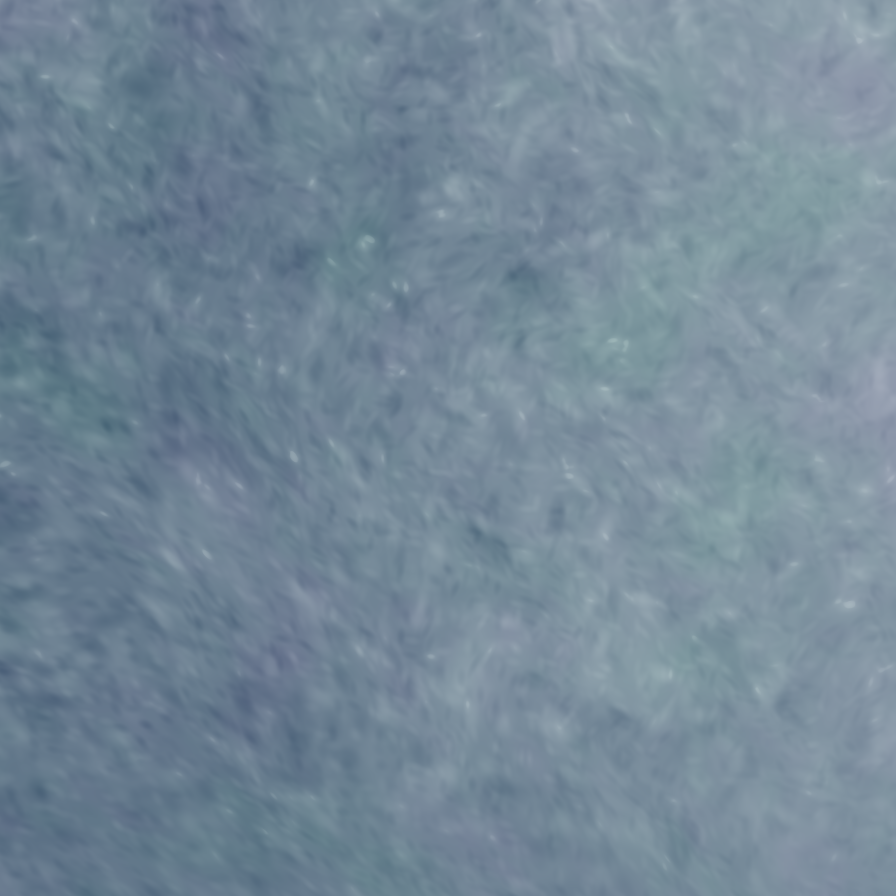
Reproduce this texture procedurally as a three.js fragment shader.

```glsl
// Soft blue-grey felted cloth with slanting fuzzy fibres, lit from the right.
#define SHADOW_BLUE vec3(0.360, 0.445, 0.523)
#define LIGHT_GREY vec3(0.560, 0.630, 0.675)
#define VIOLET_TINT vec3(0.012, -0.008, 0.008)
#define FIBRE_ANGLE -0.85
#define FIBRE_WIDTH 0.45
#define MOTTLE_SCALE 7.0
#define CLUMP_SCALE 19.0
#define TUFT_SCALE 37.0
#define FIBRE_SCALE 74.0
#define GRAIN_CONTRAST 1.1

varying vec2 vUv;

vec3 hash3(vec2 cell) {
  vec3 p = fract(cell.xyx * vec3(0.1031, 0.1030, 0.0973));
  p += dot(p, p.yxz + 33.33);
  return fract((p.xxy + p.yzz) * p.zyx);
}

// Cellular noise: every cell holds one soft oval, light or dark,
// turned around the given angle by a random part of the spread.
float tufts(vec2 p, float angle, float spread) {
  vec2 cell = floor(p);
  float sum = 0.0;
  for (int y = -1; y <= 1; y++) {
    for (int x = -1; x <= 1; x++) {
      vec2 id = cell + vec2(float(x), float(y));
      vec3 rnd = hash3(id);
      float turn = angle + spread * (fract(rnd.z * 17.0) - 0.5);
      vec2 along = vec2(cos(turn), sin(turn));
      vec2 d = p - id - rnd.xy;
      vec2 oval = vec2(dot(d, along), dot(d, vec2(-along.y, along.x)) / FIBRE_WIDTH);
      float body = max(0.0, 1.0 - dot(oval, oval));
      sum += (rnd.z * 2.0 - 1.0) * body * body;
    }
  }
  return sum;
}

// Layered sines bend the fibres so that rows never show.
vec2 bend(vec2 p) {
  vec2 w = sin(p.yx * 13.0 + vec2(0.7, 2.9)) * 0.012;
  w += sin(p.yx * 31.0 + p * 17.0 + vec2(4.1, 1.3)) * 0.005;
  return p + w;
}

// Broad light: dark at the left, pale at the right, dimmer at the foot.
float lighting(vec2 p) {
  float tone = 0.17 + 0.68 * smoothstep(0.1, 1.0, p.x + 0.06 * sin(p.y * 5.0));
  tone -= 0.24 * p.x * (1.0 - smoothstep(0.0, 0.45, p.y));
  tone += 0.14 * smoothstep(0.7, 1.0, p.y);
  return tone;
}

void main() {
  vec2 p = bend(vUv);

  // The nap is combed at the lower left and loose at the upper right.
  float loose = smoothstep(0.35, 1.3, vUv.x + vUv.y);
  float spread = mix(0.7, 2.8, loose);
  float angle = FIBRE_ANGLE + 0.3 * sin(vUv.x * 6.0 + vUv.y * 4.0);

  // Grain, from broad mottling down to single fibres
  float mottle = tufts(p * MOTTLE_SCALE + 3.7, angle, 3.1);
  float clump = tufts(p * CLUMP_SCALE + 11.3, angle, spread + 0.6);
  float tuft = tufts(p * TUFT_SCALE + 29.1, angle, spread);
  float fibre = tufts(p * FIBRE_SCALE + 53.9, angle, spread);
  float grain = 0.20 * mottle + 0.24 * clump + 0.28 * tuft + 0.17 * fibre;

  // The grain softens toward the pale side and the foot.
  float softness = smoothstep(0.5, 1.0, vUv.x);
  float contrast = GRAIN_CONTRAST * mix(1.0, 0.68, softness);
  contrast *= mix(0.72, 1.0, smoothstep(0.0, 0.3, vUv.y));

  // Sparse pale flecks on the tips of the nap
  float fleck = smoothstep(0.55, 1.0, fibre) * smoothstep(0.1, 0.5, tuft);

  float tone = lighting(vUv) + contrast * (grain + 0.25 * fleck);
  vec3 color = mix(SHADOW_BLUE, LIGHT_GREY, tone);

  // Faint drift between violet and teal
  float hue = 1.5 * tufts(p * 6.0 + 71.0, angle, 3.1) + 0.6 * tufts(p * 24.0 + 87.0, angle, spread);
  color += VIOLET_TINT * clamp(hue, -1.5, 1.5);

  gl_FragColor = vec4(color, 1.0);
}
```
